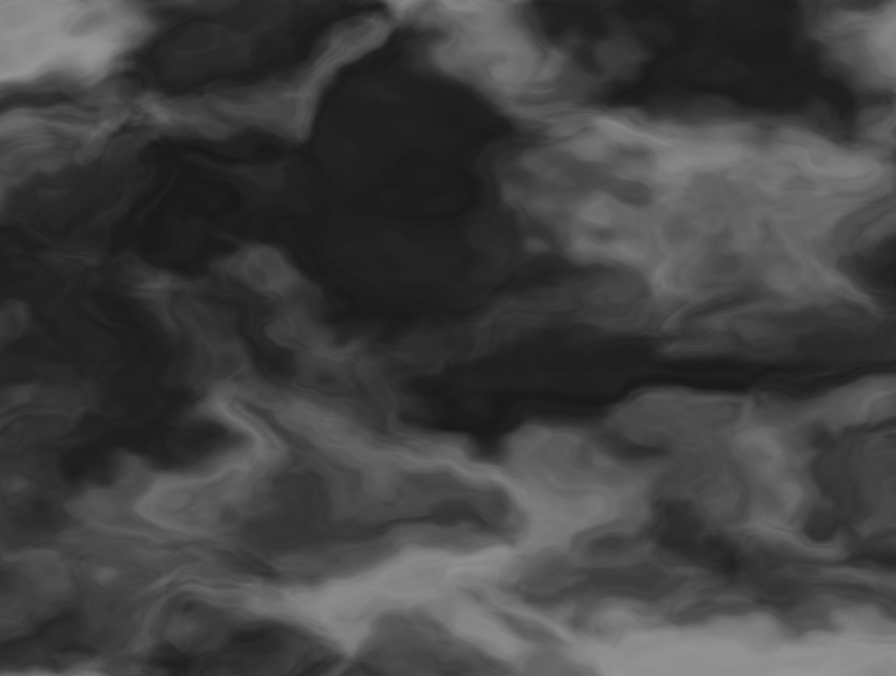
Reproduce this texture procedurally as a Shadertoy shader.

```glsl
const vec2  CLOUD_SCALE   = vec2(2.7, 4.3);   // cells per canvas height, flattened
const vec2  SEED          = vec2(17.3, 41.9);
const float WARP_STRENGTH = 1.7;
const float WARP_SCALE    = 1.3;
const int   WARP_OCTAVES  = 4;
const int   CLOUD_OCTAVES = 7;
const float GAIN          = 0.47;
const float THIN          = 0.28;             // density drawn darkest
const float THICK         = 0.76;             // density drawn brightest
const float DARK_GREY     = 0.12;
const float LIGHT_GREY    = 0.56;
const float WISP_AMOUNT   = 0.035;
const mat2  OCTAVE_TURN   = mat2(0.9, 0.436, -0.436, 0.9);

float hash(vec2 p) {
    return fract(sin(dot(p, vec2(127.1, 311.7))) * 43758.5453);
}

// Value noise with a quintic fade
float noise(vec2 p) {
    vec2 cell = floor(p);
    vec2 f = fract(p);
    f = f * f * f * (f * (f * 6.0 - 15.0) + 10.0);
    float low  = mix(hash(cell), hash(cell + vec2(1.0, 0.0)), f.x);
    float high = mix(hash(cell + vec2(0.0, 1.0)), hash(cell + vec2(1.0)), f.x);
    return mix(low, high, f.y);
}

// Octave sum normalised to 0..1
float fbm(vec2 p, int octaves) {
    float sum = 0.0, total = 0.0, amplitude = 1.0;
    for (int i = 0; i < octaves; i++) {
        sum += amplitude * noise(p);
        total += amplitude;
        amplitude *= GAIN;
        p = OCTAVE_TURN * p * 2.03 + 19.7;
    }
    return sum / total;
}

// Two centred noise fields used as a displacement
vec2 drift(vec2 p) {
    return vec2(fbm(p + 3.1, WARP_OCTAVES), fbm(p + 57.4, WARP_OCTAVES)) - 0.5;
}

void mainImage(out vec4 fragColor, in vec2 fragCoord) {
    vec2 p = fragCoord / iResolution.y * CLOUD_SCALE + SEED;

    // Fold the domain to pull the vapour into streaks
    vec2 warp = drift(p * WARP_SCALE);
    vec2 folded = p + WARP_STRENGTH * warp;
    float density = smoothstep(THIN, THICK, fbm(folded, CLOUD_OCTAVES));

    // Faint wisps along the folds
    float wisp = fbm(folded * vec2(2.2, 3.4) + 4.0 * warp, WARP_OCTAVES) - 0.5;

    float grey = mix(DARK_GREY, LIGHT_GREY, density) + WISP_AMOUNT * 2.0 * wisp;
    fragColor = vec4(vec3(grey), 1.0);
}
```
